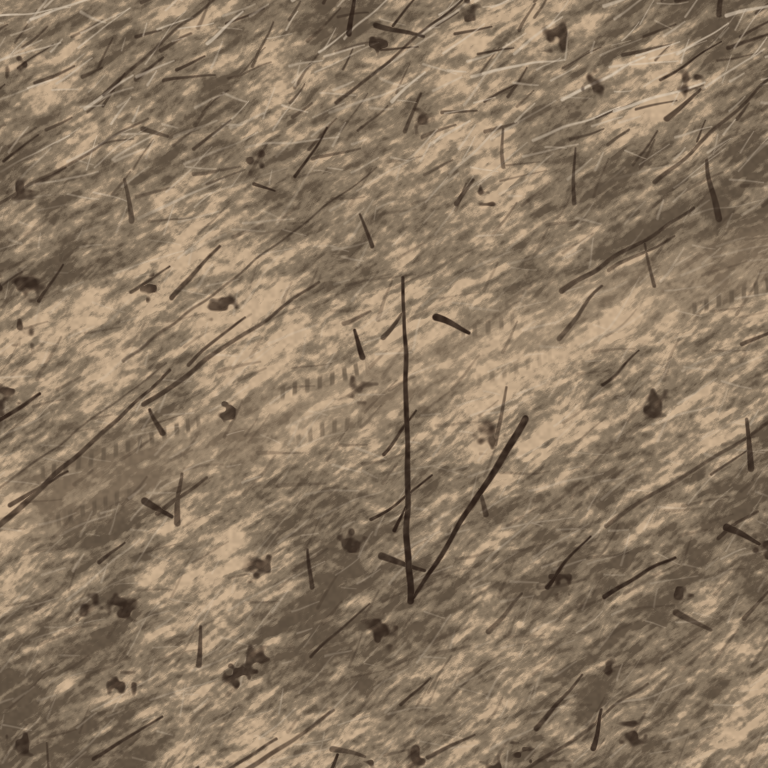
A WebGL 1 fragment shader for this texture:

```glsl
precision highp float;
uniform vec2 u_resolution;

const vec3 SHADE = vec3(0.375, 0.320, 0.260);
const vec3 SOIL = vec3(0.520, 0.455, 0.375);
const vec3 SAND = vec3(0.770, 0.665, 0.545);
const vec3 STRAW = vec3(0.84, 0.770, 0.680);
const vec3 BARK = vec3(0.15, 0.105, 0.080);

float hash(vec2 p) {
  return fract(sin(dot(p, vec2(127.1, 311.7))) * 4375.85);
}

float noise(vec2 p) {
  vec2 i = floor(p), f = fract(p);
  f = f * f * (3.0 - 2.0 * f);
  return mix(mix(hash(i), hash(i + vec2(1.0, 0.0)), f.x),
             mix(hash(i + vec2(0.0, 1.0)), hash(i + 1.0), f.x), f.y);
}

float fbm(vec2 p) {
  float sum = 0.0, amp = 0.5;
  for (int i = 0; i < 4; i++) {
    sum += amp * noise(p);
    p = p * 2.03 + 17.7;
    amp *= 0.55;
  }
  return sum / 1.01;
}

vec2 rotate(vec2 p, float a) {
  float c = cos(a), s = sin(a);
  return vec2(c * p.x + s * p.y, c * p.y - s * p.x);
}

// Coverage of a tapered stroke from a to b
float stroke(vec2 p, vec2 a, vec2 b, float width) {
  vec2 ab = b - a;
  float t = clamp(dot(p - a, ab) / dot(ab, ab), 0.0, 1.0);
  float w = width * mix(1.0, 0.45, t);
  return 1.0 - smoothstep(w - 0.0012, w + 0.0016, length(p - a - ab * t));
}

// Scattered strokes; reach is the largest half length in cells
float strokes(vec2 p, float cells, float angle, float spread,
              float reach, float width, float density, float seed) {
  vec2 q = rotate(p, angle), cell = floor(q * cells);
  float cover = 0.0;
  for (int k = 0; k < 9; k++) {
    vec2 id = cell + vec2(mod(float(k), 3.0), floor(float(k) / 3.0)) - 1.0;
    vec2 key = id + seed * 13.7;
    vec2 center = (id + vec2(hash(key), hash(key + 37.3))) / cells;
    float turn = (hash(key + 5.1) - 0.5) * 2.0 * spread;
    vec2 arm = vec2(cos(turn), sin(turn)) * reach * mix(0.35, 1.0, hash(key + 9.4)) / cells;
    float w = width * mix(0.5, 1.2, hash(key + 2.8));
    float strength = step(hash(key + 71.9), density) * mix(0.55, 1.0, hash(key + 4.6));
    cover = max(cover, strength * stroke(q, center - arm, center + arm, w));
  }
  return cover;
}

// Ragged stumps
float stumps(vec2 p, float cells, float radius, float density) {
  float cover = 0.0, ragged = 1.7 * radius * (noise(p * 120.0) - 0.5);
  for (int k = 0; k < 9; k++) {
    vec2 id = floor(p * cells) + vec2(mod(float(k), 3.0), floor(float(k) / 3.0)) - 1.0;
    float r = radius * mix(0.5, 1.1, hash(id + 3.3));
    float edge = length(p - (id + vec2(hash(id + 50.0), hash(id + 87.3))) / cells) + ragged;
    cover = max(cover, step(hash(id + 8.8), density) * (1.0 - smoothstep(r * 0.3, r * 1.1, edge)));
  }
  return cover;
}

// Row of slanted tread marks along a line at the given height
float treads(vec2 q, float height) {
  float y = q.y - height;
  float bar = 1.0 - smoothstep(0.08, 0.28, abs(fract((q.x - y * 0.3) / 0.0165) - 0.5));
  return bar * (1.0 - smoothstep(0.005, 0.011, abs(y)));
}

void main() {
  vec2 p = gl_FragCoord.xy / min(u_resolution.x, u_resolution.y);
  vec2 bent = p + 0.006 * (vec2(noise(p * 26.0), noise(p * 26.0 + 40.0)) - 0.5);
  vec2 grain = rotate(bent, 0.62);
  float patches = fbm(p * 7.0 + 3.0);
  float brush = smoothstep(0.70, 0.95, p.y + 0.35 * (patches - 0.5) + 0.14 * abs(p.x - 0.5));

  // Ground with patches, streaks and side-lit relief
  float streaks = fbm(grain * vec2(16.0, 52.0));
  vec2 ridge = grain * vec2(42.0, 95.0);
  float relief = fbm(ridge) - fbm(ridge + vec2(0.15, 0.45));
  float tone = 0.46 + 1.25 * (patches - 0.5) + 1.25 * (streaks - 0.5) + 1.1 * relief
             + 0.55 * (fbm(p * 90.0) - 0.5);
  vec3 color = mix(SHADE, SOIL, smoothstep(0.0, 0.47, tone));
  color = mix(color, SAND, smoothstep(0.42, 0.95, tone));

  // Wheel tracks
  vec2 track = rotate(bent, 0.32);
  color = mix(color, SAND, 0.25 * (1.0 - smoothstep(0.02, 0.07, abs(track.y - 0.315))));
  float worn = smoothstep(0.3, 0.6, noise(track * vec2(9.0, 14.0)));
  color = mix(color, SHADE, 0.7 * worn * max(treads(track, 0.346), treads(track, 0.284)));

  // Straw litter and dark gaps, thicker in the brush
  float gaps = strokes(bent, 21.0, 0.6, 0.6, 0.7, 0.0022, 0.7, 3.0);
  color = mix(color, BARK, gaps * mix(0.26, 0.65, brush));
  float litter = strokes(bent, 15.0, 0.58, 0.45, 0.75, 0.0015, 0.7, 1.0);
  litter = max(litter, strokes(bent, 27.0, 0.5, 0.9, 0.6, 0.0014, 0.65, 2.0));
  color = mix(color, STRAW, litter * mix(0.38, 0.75, brush) * mix(0.4, 1.2, streaks));
  color = mix(color, STRAW, 0.85 * brush * strokes(bent, 13.0, 0.45, 0.35, 0.8, 0.0022, 0.85, 4.0));

  // Long shadows, fallen twigs, standing sticks and stumps
  float wood = 0.8 * strokes(bent, 3.6, 0.65, 0.13, 0.85, 0.0032, 0.7, 5.0);
  wood = max(wood, strokes(bent, 8.0, 0.75, 0.3, 0.42, 0.0030, 0.45, 6.0));
  wood = max(wood, strokes(bent, 7.0, -0.45, 0.3, 0.25, 0.0042, 0.25, 7.0));
  wood = max(wood, strokes(bent, 7.0, 1.6, 0.4, 0.28, 0.0040, 0.4, 8.0));
  wood = max(wood, 0.8 * stumps(p, 8.0, 0.017, 0.55));

  // Tall pole and its shadow
  vec2 foot = vec2(0.533, 0.215);
  wood = max(wood, stroke(bent, foot, vec2(0.526, 0.64), 0.0042));
  wood = max(wood, stroke(bent, vec2(0.685, 0.452), foot, 0.0046));
  color = mix(color, BARK, wood * (0.8 + 0.3 * (noise(p * 150.0) - 0.4)));
  gl_FragColor = vec4(color * (0.94 + 0.12 * noise(p * 200.0)), 1.0);
}
```
